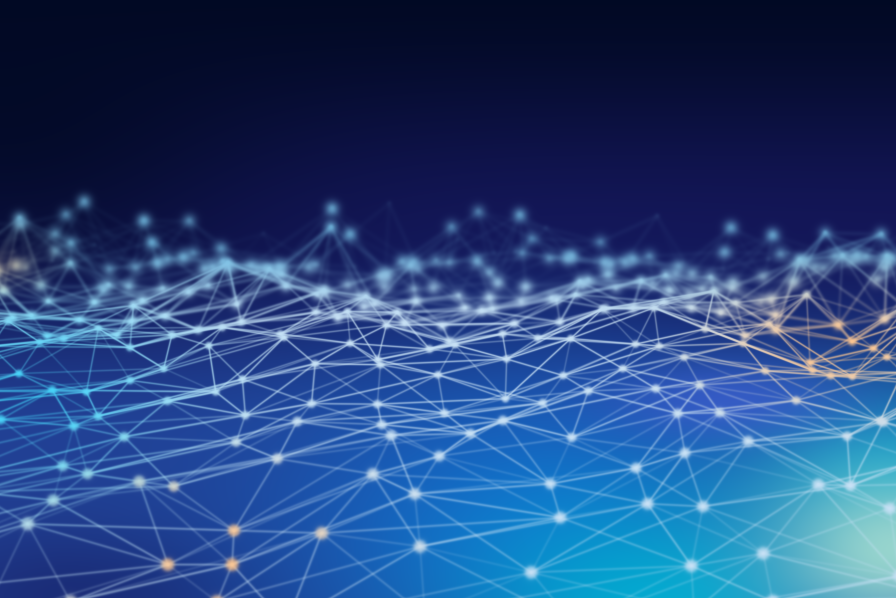
Write a WebGL 1 fragment shader that draws this background.

```glsl
precision highp float;
// A glowing mesh of linked nodes recedes over a blue and cyan backdrop.
// Jittered rows are laid out in perspective, joined to their neighbours,
// sharp in the middle distance and blurred into soft dots toward the horizon.
uniform vec2 u_resolution;

const float ROWS = 18.0;
const float HORIZON = 0.60;       // height the rows converge to
const float FRONT = -0.12;        // height of the nearest row
const float SHRINK = 0.85;        // perspective factor per row
const float CENTER_X = 0.75;
const float FOCUS_ROW = 8.0;
const float LINE_WIDTH = 0.0017;
const float LINE_ALPHA = 0.72;

const vec3 NIGHT = vec3(0.005, 0.035, 0.14);
const vec3 INDIGO = vec3(0.075, 0.085, 0.34);
const vec3 ROYAL = vec3(0.13, 0.25, 0.58);
const vec3 AZURE = vec3(0.07, 0.43, 0.81);
const vec3 VIOLET = vec3(0.23, 0.36, 0.80);
const vec3 CYAN = vec3(0.00, 0.68, 0.82);
const vec3 MINT = vec3(0.62, 0.85, 0.81);
const vec3 ICE = vec3(0.78, 0.88, 0.96);
const vec3 AQUA = vec3(0.25, 0.82, 0.97);
const vec3 HAZE = vec3(0.45, 0.73, 0.88);
const vec3 AMBER = vec3(1.00, 0.76, 0.53);

float hash(vec2 p) {
  return fract(sin(dot(p, vec2(127.1, 311.7))) * 43758.5453);
}

float glow(vec2 p, vec2 center, vec2 radius) {
  vec2 d = (p - center) / radius;
  return exp(-dot(d, d));
}

float segmentDistance(vec2 p, vec2 a, vec2 b) {
  vec2 ab = b - a;
  float t = clamp(dot(p - a, ab) / dot(ab, ab), 0.0, 1.0);
  return length(p - a - ab * t);
}

float screenBlend(float base, float light) {
  return 1.0 - (1.0 - base) * (1.0 - light);
}

float rowHeight(float row) {
  return HORIZON - (HORIZON - FRONT) * pow(SHRINK, row);
}

float rowSpacing(float row) {
  return 0.05 + 0.17 * pow(SHRINK, row);
}

// Screen position of a node: jittered grid, gentle wave and a few tall peaks
vec2 nodeAt(vec2 cell) {
  float hx = hash(cell);
  float hy = hash(cell + 37.3);
  float peak = pow(hash(cell + 71.9), 5.0);
  float x = CENTER_X + (cell.x + 0.8 * (hx - 0.5)) * rowSpacing(cell.y);
  float y = rowHeight(cell.y);
  y += (hy - 0.5) * (0.035 + 0.06 * pow(SHRINK, cell.y));
  y += 0.016 * cos(11.4 * (x - 0.55) + 0.25 * (cell.y - FOCUS_ROW));
  y += 0.13 * peak * smoothstep(5.0, 14.0, cell.y);
  return vec2(x, y);
}

vec3 backdrop(vec2 p) {
  vec3 color = mix(INDIGO, NIGHT, smoothstep(0.60, 1.02, p.y));
  color = mix(color, NIGHT, 0.85 * glow(p, vec2(0.0, 0.82), vec2(0.45, 0.32)));
  color = mix(ROYAL, color, smoothstep(0.26, 0.62, p.y));
  color = mix(color, INDIGO, 0.5 * glow(p, vec2(0.15, 0.0), vec2(0.3, 0.12)));
  color = mix(color, AZURE, 0.9 * glow(p, vec2(0.9, 0.13), vec2(0.42, 0.25)));
  color = mix(color, CYAN, 0.95 * glow(p, vec2(1.10, -0.02), vec2(0.33, 0.19)));
  color = mix(color, CYAN, 0.8 * glow(p, vec2(1.5, 0.2), vec2(0.24, 0.15)));
  color = mix(color, VIOLET, 0.8 * glow(p, vec2(1.22, 0.33), vec2(0.2, 0.065)));
  return mix(color, MINT, 0.95 * glow(p, vec2(1.5, 0.08), vec2(0.21, 0.14)));
}

vec3 meshTint(vec2 p) {
  vec3 tint = mix(ICE, HAZE, smoothstep(0.46, 0.60, p.y));
  tint = mix(tint, AQUA, glow(p, vec2(0.04, 0.33), vec2(0.24, 0.17)));
  tint = mix(tint, AMBER, 0.6 * glow(p, vec2(0.0, 0.56), vec2(0.08, 0.05)));
  return mix(tint, AMBER, 0.95 * glow(p, vec2(1.4, 0.42), vec2(0.19, 0.09)));
}

void main() {
  vec2 p = gl_FragCoord.xy / u_resolution.y;
  float pixel = 1.0 / u_resolution.y;
  float lines = 0.0;
  float dots = 0.0;

  for (float row = 0.0; row < ROWS; row++) {
    if (abs(p.y - rowHeight(row) - 0.03) > 0.17) continue;
    float far = smoothstep(FOCUS_ROW, 14.0, row);
    float near = 1.0 - smoothstep(1.0, FOCUS_ROW, row);
    float width = max(LINE_WIDTH + 0.003 * far + 0.0008 * near, 0.6 * pixel);
    float strength = LINE_ALPHA * (1.0 - 0.93 * far) * (1.0 - 0.5 * near);
    float radius = 0.0065 + 0.0055 * far + 0.005 * near;
    float column = floor((p.x - CENTER_X) / rowSpacing(row) + 0.5);

    for (float offset = -3.0; offset <= 3.0; offset++) {
      vec2 cell = vec2(column + offset, row);
      vec2 node = nodeAt(cell);

      // Links: one along the row, four toward the next row
      for (float k = 0.0; k < 5.0; k++) {
        vec2 link = k < 0.5 ? vec2(1.0, 0.0) : vec2(k - 2.0, 1.0);
        float d = segmentDistance(p, node, nodeAt(cell + link)) / width;
        float weight = 0.25 + 0.75 * hash(cell + 13.7 * (k + 1.0));
        lines = screenBlend(lines, strength * weight * exp(-d * d));
      }

      // Node: flat core with a soft rim, softer with distance
      float r = length(p - node) / radius;
      float disc = mix(exp(-r * r * r * r), exp(-r * r), 0.3 + 0.7 * far);
      float level = mix(0.88, 0.35 + 0.4 * hash(cell + 5.1), far);
      dots = screenBlend(dots, level * disc);
    }
  }

  vec3 tint = meshTint(p);
  float warm = glow(p, vec2(0.36, 0.07), vec2(0.23, 0.13));
  vec3 color = mix(backdrop(p), tint, lines);
  color = mix(color, mix(tint, AMBER, warm), dots);
  gl_FragColor = vec4(color, 1.0);
}
```
